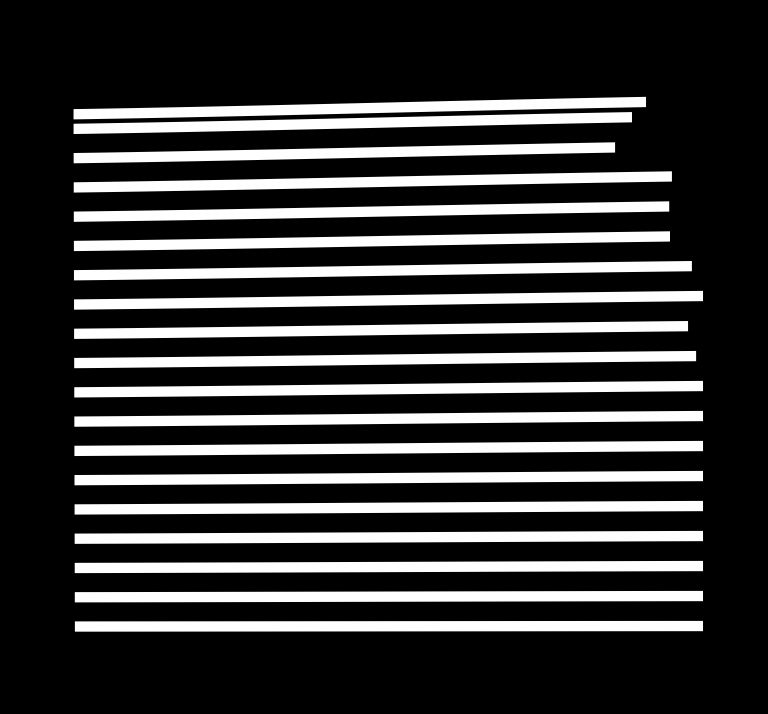
Reproduce this pattern procedurally as a Shadertoy shader.

```glsl
// Coverage of a span along one axis, softened over one pixel
float span(float p, float lo, float hi, float res) {
    return clamp(min(p - lo, hi - p) * res + 0.5, 0.0, 1.0);
}

// How far the right end of each upper bar falls short of the full width
const float SHORTFALL[10] = float[10](0.009, 0.0195, 0.0, 0.0145, 0.043,
                                      0.044, 0.0405, 0.1145, 0.0925, 0.0742);

void mainImage(out vec4 fragColor, in vec2 fragCoord) {
    vec2 uv = fragCoord / iResolution.xy;
    float along = clamp((uv.x - 0.0964) / 0.819, 0.0, 1.0);
    float bend = mix(along, smoothstep(0.0, 1.0, along), 0.25);

    float ink = 0.0;
    for (int i = 0; i < 19; i++) {
        // The last bar sits only half a step above its neighbour
        float level = min(float(i), 17.5);

        // Bars tilt more towards the top
        float center = 0.1225 + 0.041 * level + bend * (0.0007 + 0.00102 * level);
        float left = 0.0975 - 0.0001 * level;
        float right = 0.9154 - (i < 9 ? 0.0 : SHORTFALL[max(i - 9, 0)]);

        float bar = span(uv.x, left, right, iResolution.x)
                  * span(uv.y, center - 0.0072, center + 0.0072, iResolution.y);
        ink = max(ink, bar);
    }
    fragColor = vec4(vec3(ink), 1.0);
}
```
